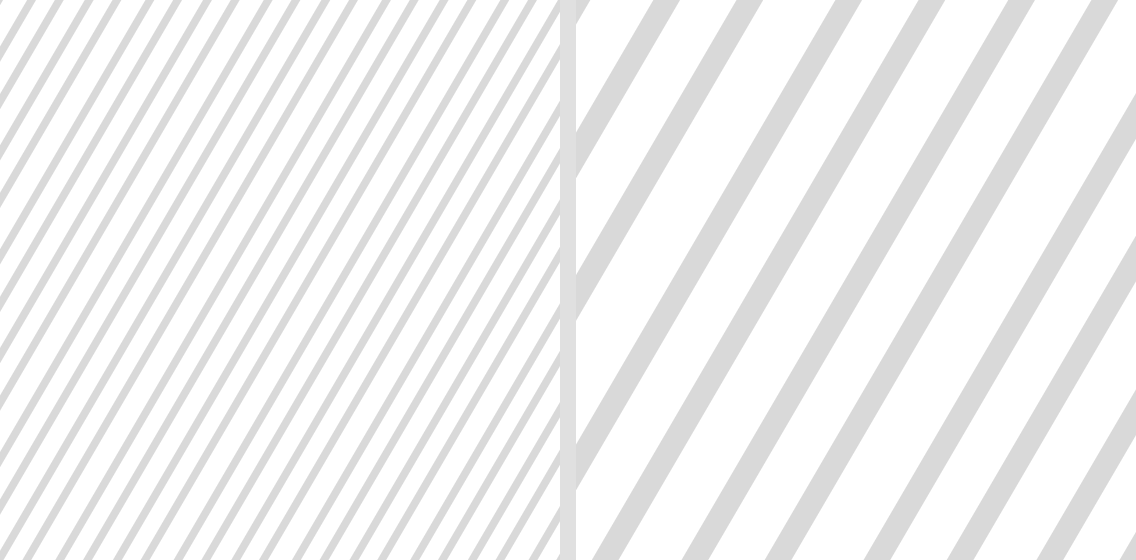
Left: the whole. Right: its middle third, enlarged.
Reproduce this pattern procedurally as a WebGL 1 fragment shader.

```glsl
precision highp float;
// Slanted grey stripes on white, in repeating groups of two uneven pairs.

uniform vec2 u_resolution;

const vec3 PAPER = vec3(1.0);
const vec3 STRIPE = vec3(0.851);

// All lengths are measured along the top edge, as a share of the canvas.
const float LEAN = 0.5835;         // sideways run per unit of height
const float PERIOD = 0.21126;      // width of one group of four stripes
const float FIRST_CENTER = 0.0564; // center of the first stripe
const float PAIR_STEP = 0.1029;    // from the first pair to the second
const float TWIN_STEP = 0.0495;    // between the stripes of a pair
const float STRIPE_WIDTH = 0.0159;

// Distance to the nearest of the points spaced evenly by period.
float repeatDistance(float x, float period) {
  return abs(mod(x + 0.5 * period, period) - 0.5 * period);
}

// Coverage of a band, smoothed over one pixel.
float band(float dist, float halfWidth, float pixel) {
  return clamp(0.5 + (halfWidth - dist) / pixel, 0.0, 1.0);
}

// Coverage of the four stripes in each group.
float stripeGroup(float x, float slant, float pixel) {
  float cover = 0.0;
  for (int i = 0; i < 4; i++) {
    float index = float(i);
    float offset = floor(index / 2.0) * PAIR_STEP + mod(index, 2.0) * TWIN_STEP;
    float dist = repeatDistance(x - FIRST_CENTER - offset, PERIOD);
    cover = max(cover, band(dist * slant, 0.5 * STRIPE_WIDTH * slant, pixel));
  }
  return cover;
}

void main() {
  float size = min(u_resolution.x, u_resolution.y);
  vec2 p = gl_FragCoord.xy / size;

  // Slide each point along its stripe up to the top edge.
  float x = p.x + (1.0 - p.y) * LEAN;

  // Turns horizontal lengths into lengths across the stripes.
  float slant = inversesqrt(1.0 + LEAN * LEAN);

  float cover = stripeGroup(x, slant, 1.0 / size);
  gl_FragColor = vec4(mix(PAPER, STRIPE, cover), 1.0);
}
```
